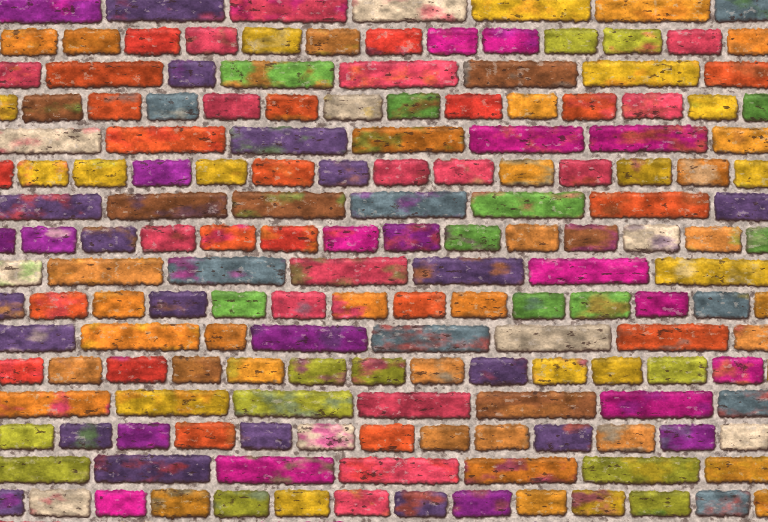
A Shadertoy shader for this texture:

```glsl
// A weathered wall of multicoloured painted bricks, long and short courses alternating.

const float COURSES = 15.83;     // courses visible over the canvas height
const float LONG_PITCH = 3.68;   // brick spacing, in course heights
const float SHORT_PITCH = 1.82;
const float CLOSER = 0.39;       // width of the cut brick, in long pitches

// First joint of each course, counted from the top
const float COURSE_START[17] = float[17](
    3.26, 1.87, 1.39, 0.69, 3.17, 0.39, 3.17, 0.60, 1.33,
    0.91, 2.36, 1.42, 3.32, 1.66, 2.87, 0.91, 3.20);

const int PAINTS = 15;
const vec3 PAINT[15] = vec3[15](
    vec3(0.85, 0.25, 0.20), vec3(0.84, 0.48, 0.17), vec3(0.82, 0.64, 0.15),
    vec3(0.78, 0.14, 0.50), vec3(0.56, 0.18, 0.52), vec3(0.38, 0.28, 0.43),
    vec3(0.60, 0.36, 0.22), vec3(0.66, 0.64, 0.20), vec3(0.42, 0.61, 0.26),
    vec3(0.84, 0.74, 0.62), vec3(0.41, 0.47, 0.49), vec3(0.85, 0.28, 0.36),
    vec3(0.80, 0.50, 0.24), vec3(0.86, 0.56, 0.18), vec3(0.83, 0.33, 0.17));
const vec3 MORTAR = vec3(0.82, 0.75, 0.70);
const vec3 GRIME = vec3(0.24, 0.16, 0.14);

float hash(vec2 p) {
    return fract(sin(dot(p, vec2(127.1, 311.7))) * 43758.55);
}

float noise(vec2 p) {
    vec2 i = floor(p), f = fract(p);
    f = f * f * (3.0 - 2.0 * f);
    return mix(mix(hash(i), hash(i + vec2(1, 0)), f.x),
               mix(hash(i + vec2(0, 1)), hash(i + vec2(1, 1)), f.x), f.y);
}

float fbm(vec2 p) {
    float sum = 0.0, amp = 0.53;
    for (int i = 0; i < 4; i++) {
        sum += amp * noise(p);
        p = p * 2.03 + 17.3;
        amp *= 0.5;
    }
    return sum;
}

float roundBox(vec2 p, vec2 halfSize, float radius) {
    vec2 q = abs(p) - halfSize + radius;
    return length(max(q, 0.0)) + min(max(q.x, q.y), 0.0) - radius;
}

// Position of the left joint of a brick, with slight irregularity
float joint(float index, float row, float start, float pitch, float cut) {
    float shift = index > 1.5 ? cut : 0.0;
    return start + pitch * (index - shift) + 0.22 * (hash(vec2(index, row)) - 0.5);
}

vec3 pickPaint(vec2 id) {
    return PAINT[int(hash(id) * float(PAINTS))];
}

// Painted face: blended patches, brightness variation, scuffs and pits
vec3 brickFace(vec2 p, vec2 id) {
    vec2 s = p + 31.0 * hash(id + 5.7);
    float patches = smoothstep(0.50, 0.78, fbm(s * vec2(1.3, 2.2)));
    vec3 col = mix(pickPaint(id + 0.37), pickPaint(id + 9.13), 0.6 * patches);
    col *= 0.82 + 0.24 * hash(id + 2.9);
    col *= 0.62 + 0.80 * fbm(s * vec2(3.0, 4.5));
    float scuff = smoothstep(0.62, 0.82, fbm(s * vec2(5.0, 7.0) + 40.0));
    col = mix(col, MORTAR, 0.45 * scuff);
    float pit = smoothstep(0.66, 0.82, fbm(s * vec2(4.0, 8.0) + 80.0));
    return mix(col, GRIME, 0.65 * pit);
}

vec3 mortarBed(vec2 p) {
    vec3 col = MORTAR * (0.72 + 0.50 * fbm(p * 7.0));
    return mix(col, GRIME, 0.5 * smoothstep(0.58, 0.80, fbm(p * 5.0 + 60.0)));
}

void mainImage(out vec4 fragColor, in vec2 fragCoord) {
    // Course units, y running down from the top
    float pixel = COURSES / iResolution.y;
    vec2 p = vec2(fragCoord.x, iResolution.y - fragCoord.y) * pixel;
    p.y += 0.26 + 0.10 * (noise(p * 0.3) - 0.5);

    // Course layout
    float row = floor(p.y);
    bool isLong = mod(row, 2.0) < 0.5;
    float pitch = isLong ? LONG_PITCH : SHORT_PITCH;
    float cut = mod(row, 8.0) == 2.0 ? 1.0 - CLOSER : 0.0;
    float start = COURSE_START[int(clamp(row, 0.0, 16.0))];

    // Brick containing this point
    float u = (p.x - start) / pitch;
    float index = floor(u > 2.0 - cut ? u + cut : min(u, 1.99));
    if (p.x < joint(index, row, start, pitch, cut)) index -= 1.0;
    else if (p.x > joint(index + 1.0, row, start, pitch, cut)) index += 1.0;
    float left = joint(index, row, start, pitch, cut);
    float right = joint(index + 1.0, row, start, pitch, cut);
    vec2 id = vec2(index, row);

    // Rough rounded outline
    vec2 q = p - vec2(0.5 * (left + right), row + 0.5);
    q.y += 0.03 * (hash(id + 3.3) - 0.5);
    vec2 halfSize = vec2(0.5 * (right - left) - 0.085, 0.405 - 0.03 * hash(id + 7.1));
    float rough = 0.10 * (fbm(p * 4.0) - 0.5) + 0.05 * (noise(p * 13.0) - 0.5);
    float d = roundBox(q, halfSize, 0.13) + rough;
    float shadow = roundBox(q - vec2(0.02, 0.045), halfSize, 0.13) + rough;

    // Mortar with the cast shadow
    vec3 bed = mix(GRIME, mortarBed(p), smoothstep(-0.05, 0.05, shadow));

    // Face with worn rim, lit from above
    vec3 face = brickFace(p, id);
    float rim = smoothstep(-0.11, 0.0, d);
    float slope = q.y / halfSize.y;
    face = mix(face, GRIME, rim * (0.36 + 0.26 * slope));
    face += 0.10 * smoothstep(-0.5, -0.85, slope) * (1.0 - rim);

    vec3 col = mix(face, bed, smoothstep(-pixel, pixel, d));
    col *= 0.93 + 0.14 * noise(p * 22.0);
    fragColor = vec4(clamp(col, 0.0, 1.0), 1.0);
}
```
